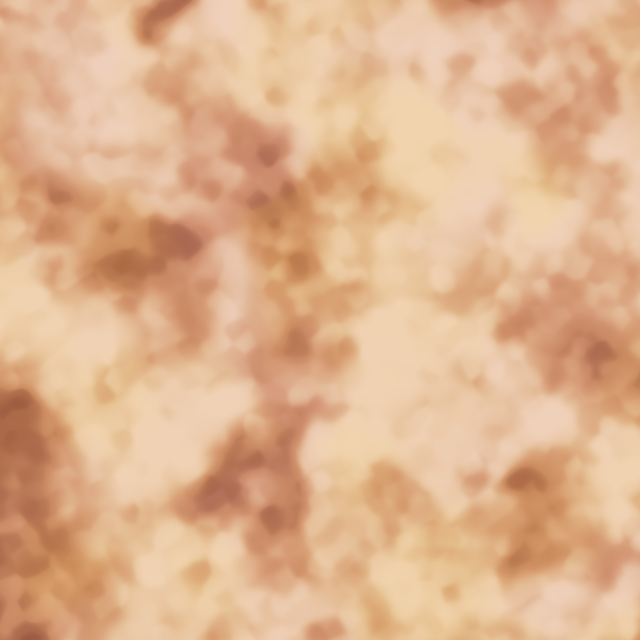
Give the GLSL for this texture, as a Shadertoy shader.

```glsl
// Soft, mottled amber stone: blurred brown drifts over pale cream ground.
// Broad warped strokes set the composition, smooth cellular noise adds mottling,
// and the summed tone is turned into a rank that picks a colour from a ramp.

const vec3 UMBER  = vec3(0.55, 0.31, 0.22);
const vec3 RUSSET = vec3(0.67, 0.41, 0.29);
const vec3 COPPER = vec3(0.79, 0.54, 0.38);
const vec3 AMBER  = vec3(0.84, 0.61, 0.45);
const vec3 SAND   = vec3(0.87, 0.68, 0.52);
const vec3 WHEAT  = vec3(0.90, 0.75, 0.60);
const vec3 CREAM  = vec3(0.94, 0.82, 0.71);

vec3 hash3(vec2 cell, float seed) {
    vec3 q = fract((vec3(cell.xyx) + seed * 7.31) * vec3(0.1031, 0.1030, 0.0973));
    q += dot(q, q.yxz + 33.33);
    return fract((q.xxy + q.yzz) * q.zyx);
}

// Cellular noise blended by distance: soft blobs, roughly unit variance
float blobs(vec2 p, float scale, float seed) {
    float turn = seed * 1.7;
    p = mat2(cos(turn), sin(turn), -sin(turn), cos(turn)) * p * scale + 40.0;
    vec2 cell = floor(p);
    float total = 0.0, weight = 0.0;
    for (int j = -1; j <= 1; j++)
    for (int i = -1; i <= 1; i++) {
        vec2 c = cell + vec2(i, j);
        vec3 h = hash3(c, seed);
        vec2 d = c + mix(vec2(0.15), vec2(0.85), h.xy) - p;
        float w = exp(-5.0 * dot(d, d));
        total += w * h.z;
        weight += w;
    }
    return (total / weight - 0.5) * 4.2;
}

// Line segment with a soft gaussian edge
float stroke(vec2 p, vec2 a, vec2 b, float radius) {
    vec2 ab = b - a;
    vec2 d = p - a - ab * clamp(dot(p - a, ab) / dot(ab, ab), 0.0, 1.0);
    return exp(-dot(d, d) / (radius * radius));
}

// Bowed drift that runs down the middle
float bowedDrift(vec2 p, float radius) {
    float rise = p.y - 0.56;
    float across = (p.x - 0.51 + 2.2 * rise * rise) / radius;
    float ends = smoothstep(0.20, 0.32, p.y) * (1.0 - smoothstep(0.80, 0.92, p.y));
    return exp(-across * across) * ends;
}

// Dark drifts minus pale pools
float broadShade(vec2 p) {
    float dark = bowedDrift(p, 0.085);
    dark += 0.9 * stroke(p, vec2(0.32, 0.21), vec2(0.83, 0.20), 0.085);
    dark += stroke(p, vec2(0.02, 0.75), vec2(0.27, 0.53), 0.08);
    dark += 2.0 * stroke(p, vec2(-0.03, 0.28), vec2(0.00, 0.02), 0.11);
    dark += stroke(p, vec2(0.75, 1.00), vec2(1.00, 0.84), 0.085);
    dark += stroke(p, vec2(0.84, 0.48), vec2(1.00, 0.42), 0.06);
    float pale = stroke(p, vec2(0.06, 0.54), vec2(0.10, 0.45), 0.09);
    pale += 0.8 * stroke(p, vec2(0.62, 0.42), vec2(0.74, 0.49), 0.11);
    pale += 0.5 * stroke(p, vec2(0.55, 0.82), vec2(0.95, 0.62), 0.10);
    pale += 0.7 * stroke(p, vec2(0.17, 0.26), vec2(0.30, 0.38), 0.07);
    return dark - pale;
}

vec3 blend(vec3 below, vec3 above, float start, float end, float rank) {
    return mix(below, above, clamp((rank - start) / (end - start), 0.0, 1.0));
}

// Colour by rank, from darkest (0) to palest (1)
vec3 stoneRamp(float rank) {
    vec3 c = blend(UMBER, RUSSET, 0.0, 0.012, rank);
    c = blend(c, COPPER, 0.012, 0.105, rank);
    c = blend(c, AMBER, 0.105, 0.285, rank);
    c = blend(c, SAND, 0.285, 0.48, rank);
    c = blend(c, WHEAT, 0.48, 0.705, rank);
    return blend(c, CREAM, 0.705, 0.96, rank);
}

void mainImage(out vec4 fragColor, in vec2 fragCoord) {
    vec2 p = fragCoord / iResolution.y;

    // Bend the ground so that no edge runs straight
    vec2 bend = vec2(blobs(p, 7.0, 1.0), blobs(p, 7.0, 2.0));
    vec2 fineBend = vec2(blobs(p, 19.0, 3.0), blobs(p, 19.0, 4.0));
    vec2 q = p + 0.022 * bend + 0.007 * fineBend;

    // Mottling, from broad clouds to small soft spots
    float mottle = 0.30 * blobs(q, 4.5, 5.0);
    mottle += 0.36 * blobs(q, 10.0, 6.0);
    mottle += 0.42 * blobs(p + 0.004 * bend, 21.0, 7.0);
    mottle += 0.26 * blobs(p, 38.0, 8.0);

    // A thin dark streak near the top
    float streak = stroke(p + 0.004 * fineBend, vec2(0.235, 0.95), vec2(0.28, 1.01), 0.026);

    float tone = 1.4 * (0.34 - broadShade(q)) + mottle - 3.2 * streak;
    float rank = 1.0 / (1.0 + exp(-1.7 * tone));

    // Slight drift between rosy and golden
    float warmth = blobs(q, 8.0, 9.0);
    vec3 colour = stoneRamp(rank) + warmth * vec3(0.002, 0.004, -0.016);
    fragColor = vec4(colour, 1.0);
}
```
